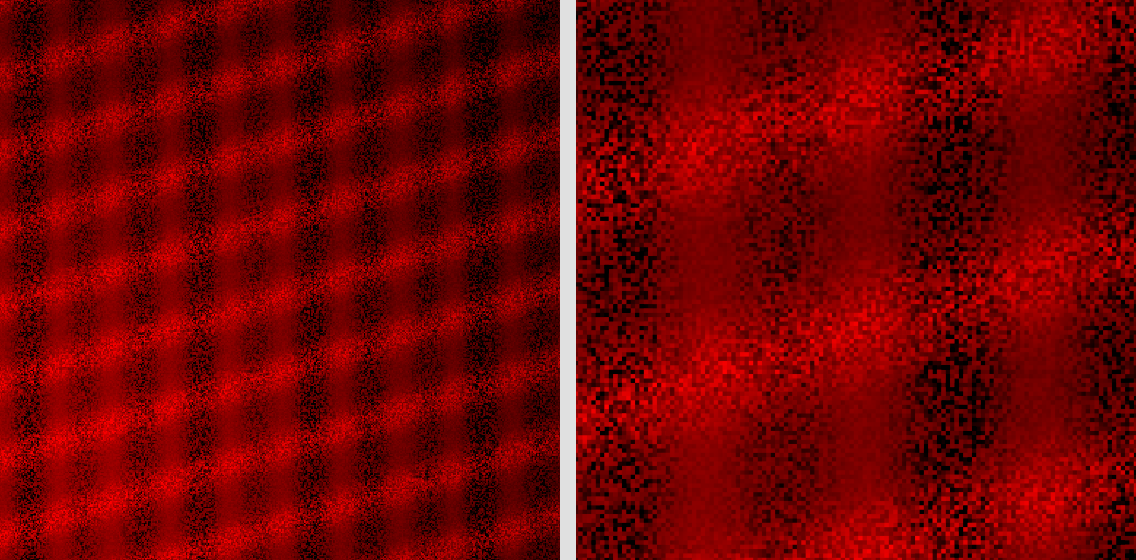
Left: the whole. Right: its middle third, enlarged.
Give the GLSL for this pattern, as a three.js fragment shader.

```glsl
// Dark red woven plaid: grainy bright bands climb to the right over speckled
// dark upright stripes, gathered in threes, on a glow from the lower left.
// Cosine profiles set how much soft-edged hash grain each part adds or removes.

varying vec2 vUv;

const float TAU = 6.2831853;
const float GRAIN_CELLS = 384.0;
const float BASE_GRAIN = 0.1;

const float BAND_PERIOD = 0.1365;
const float BAND_SLOPE = 0.309;
const float BAND_OFFSET = 0.043;
const float BAND_GAIN = 0.48;

const float STRIPE_PERIOD = 0.1017;
const float STRIPE_OFFSET = 0.1523;
const float STRIPE_GATHER = 0.045; // pulls outer stripes of a group inward
const float STRIPE_GROUP = 3.0;    // stripes per group
const float STRIPE_BEAT = 2.667;   // stripes per cycle of strength
const float STRIPE_LOSS = 0.82;

const vec2 GLOW_CENTER = vec2(0.15, 0.2);
const vec3 RED = vec3(1.0, 0.0, 0.0);

// Random value from 0 to 1 for each grain cell.
float hash(vec2 cell, float seed) {
  vec3 p = fract(vec3(cell.xyx + seed) * vec3(0.1031, 0.1030, 0.0973));
  p += dot(p, p.yzx + 33.33);
  return fract((p.x + p.y) * p.z);
}

// Grain cells with narrow blended borders.
float grain(vec2 uv, float seed) {
  vec2 p = uv * GRAIN_CELLS;
  vec2 cell = floor(p);
  vec2 blend = smoothstep(0.35, 0.65, fract(p));
  float low = mix(hash(cell, seed), hash(cell + vec2(1.0, 0.0), seed), blend.x);
  float high = mix(hash(cell + vec2(0.0, 1.0), seed), hash(cell + 1.0, seed), blend.x);
  return mix(low, high, blend.y);
}

// Soft repeating ridge, one at every whole number; power narrows it.
float ridge(float phase, float power) {
  return pow(0.5 + 0.5 * cos(TAU * phase), power);
}

// Sloping bright bands.
float bands(vec2 uv) {
  return ridge((uv.y - BAND_SLOPE * uv.x - BAND_OFFSET) / BAND_PERIOD, 1.7);
}

// Upright dark stripes whose strength swells and fades across the cloth.
float stripes(float x) {
  float phase = (x - STRIPE_OFFSET) / STRIPE_PERIOD;
  phase += STRIPE_GATHER * sin(TAU * phase / STRIPE_GROUP);
  float strength = 0.76 + 0.24 * cos(TAU * (phase + 1.0) / STRIPE_BEAT);
  return strength * ridge(phase, 1.0);
}

// Base brightness, falling off away from the lower left.
float glow(vec2 uv) {
  return 0.615 - 0.33 * distance(uv, GLOW_CENTER);
}

void main() {
  float speckle = pow(grain(vUv, 71.7), 2.0);

  float light = glow(vUv) + BASE_GRAIN * (grain(vUv, 23.3) - 0.5);
  light += BAND_GAIN * bands(vUv) * grain(vUv, 0.0);
  light -= STRIPE_LOSS * stripes(vUv.x) * speckle;

  gl_FragColor = vec4(RED * clamp(light, 0.0, 1.0), 1.0);
}
```
